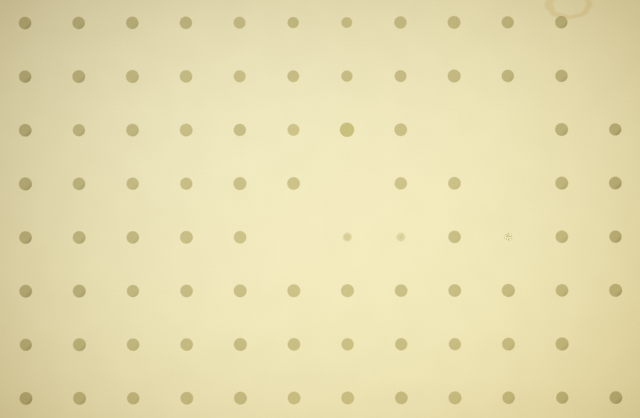
This pattern is drawn by a WebGL 2 fragment shader. Its source:

```glsl
#version 300 es
precision highp float;
// Aged cream paper with a 12 by 8 grid of soft olive dots, some worn or missing.

uniform vec2 u_resolution;
out vec4 outColor;

const vec2 GRID = vec2(12.0, 8.0);
const float PITCH = 0.0838;
const vec2 FIRST_DOT = vec2(0.0406, 0.0305);
const float DOT_RADIUS = 0.0098;
const vec3 CREAM = vec3(0.952, 0.922, 0.750);
const vec3 AGED_EDGE = vec3(0.740, 0.680, 0.485);
const vec3 DOT_TINT = vec3(0.845, 0.830, 0.715);
const vec3 STAIN_TINT = vec3(0.96, 0.92, 0.84);

float hash(vec2 p) {
    vec3 q = fract(vec3(p.xyx) * 0.1031);
    q += dot(q, q.yzx + 33.33);
    return fract((q.x + q.y) * q.z);
}

float cornerSlope(vec2 corner, vec2 offset) {
    float angle = 6.28318 * hash(corner);
    return dot(vec2(cos(angle), sin(angle)), offset);
}

float gradientNoise(vec2 p) {
    vec2 i = floor(p), f = fract(p);
    vec2 w = f * f * f * (f * (f * 6.0 - 15.0) + 10.0);
    vec2 e = vec2(1.0, 0.0);
    float low = mix(cornerSlope(i, f), cornerSlope(i + e, f - e), w.x);
    float high = mix(cornerSlope(i + e.yx, f - e.yx), cornerSlope(i + 1.0, f - 1.0), w.x);
    return mix(low, high, w.y);
}

// Paper: bright centre, browned borders, cool upper left, fine grain
vec3 paper(vec2 p, vec2 uv) {
    vec2 q = abs(uv - vec2(0.53, 0.47)) * 2.0;
    vec2 falloff = pow(q, vec2(2.4)) * vec2(0.45, 0.28);
    vec3 color = mix(CREAM, AGED_EDGE, min(falloff.x + falloff.y, 1.0));
    float cool = uv.y - uv.x;
    color += vec3(-0.012, -0.004, 0.022) * cool;
    float grain = 0.007 * gradientNoise(p * 260.0) + 0.008 * gradientNoise(p * 24.0);
    return color + grain;
}

// Cells whose dot has vanished: gaps in the last column, a patch, a diagonal
bool isMissing(vec2 cell) {
    float c = cell.x, r = cell.y;
    bool lastColumn = c > 10.5 && (r > 5.5 || abs(r - 1.0) < 0.5);
    bool patchGap = abs(c - 8.5) < 1.0 && abs(r - 4.5) < 1.0 && c + r > 12.5;
    bool diagonalGap = abs(c - r - 2.0) < 0.5 && abs(r - 3.5) < 1.0;
    return lastColumn || patchGap || diagonalGap;
}

// Wear: 1 for the faded dots of the fourth row, 0 for sound ones
float wearOf(vec2 cell) {
    bool faded = abs(cell.y - 3.0) < 0.5 && abs(cell.x - 7.5) < 2.0 && abs(cell.x - 8.0) > 0.5;
    return faded ? 1.0 : 0.0;
}

// Coverage of one dot, with soft rim and flaking where worn
float dotMask(vec2 local, vec2 cell, float radius, float wear, float pixel) {
    float rim = 0.03 * gradientNoise(local * 300.0 + cell * 7.0);
    float d = length(local) - radius * (1.0 + rim);
    float blur = max(mix(0.0014, 0.0026, wear), pixel);
    float mask = 1.0 - smoothstep(-blur, blur, d);
    float flakes = smoothstep(-0.12, 0.2, gradientNoise(local * 420.0 + cell * 3.7));
    float flaking = wear * smoothstep(5.5, 9.0, cell.x);
    return mask * mix(1.0, flakes, flaking) * (1.0 - 0.22 * wear);
}

// Draws the grid dot nearest to p over the paper colour
vec3 drawDots(vec3 color, vec2 p, float pixel) {
    vec2 g = (p - FIRST_DOT + vec2(0.0025, -0.0015) * p.yx) / PITCH;
    vec2 cell = floor(g + 0.5);
    bool outside = any(lessThan(cell, vec2(0.0))) || any(greaterThanEqual(cell, GRID));
    if (outside || isMissing(cell)) return color;

    vec2 local = (g - cell) * PITCH;
    float wear = wearOf(cell);
    float shrink = exp(-dot(cell - vec2(5.7, 6.5), cell - vec2(5.7, 6.5)) * 0.7);
    float swell = 1.0 - smoothstep(0.0, 0.5, distance(cell, vec2(6.0, 5.0)));
    float size = 0.96 + 0.08 * hash(cell + 4.0) - 0.15 * shrink - 0.36 * wear + 0.16 * swell;
    float radius = DOT_RADIUS * size;
    float mask = dotMask(local, cell, radius, wear, pixel);

    // Outer columns print darker, with a shaded lower right rim
    float outer = pow(abs(cell.x - 5.5) / 5.5, 2.0);
    float shade = smoothstep(0.2, 1.0, dot(local, vec2(0.707, -0.707)) / radius);
    vec3 tint = DOT_TINT * (1.0 - 0.05 * outer - 0.09 * shade * outer);
    tint *= 1.0 + 0.025 * (hash(cell + 19.0) - 0.5);
    tint.b -= 0.05 * swell;
    return color * mix(vec3(1.0), tint, mask);
}

// Faint elliptical water ring
float ringStain(vec2 p, vec2 center, vec2 radii) {
    float d = length((p - center) / radii) + 0.15 * gradientNoise(p * 70.0);
    return 1.0 - smoothstep(0.05, 0.28, abs(d - 1.0));
}

void main() {
    vec2 uv = gl_FragCoord.xy / u_resolution;
    vec2 p = gl_FragCoord.xy / u_resolution.x;
    float pixel = 0.75 / u_resolution.x;
    vec3 color = paper(p, uv);
    float stain = ringStain(p, vec2(0.889, 0.645), vec2(0.032, 0.018));
    color *= mix(vec3(1.0), STAIN_TINT, 0.7 * stain);
    color = drawDots(color, p, pixel);
    outColor = vec4(clamp(color, 0.0, 1.0), 1.0);
}
```
